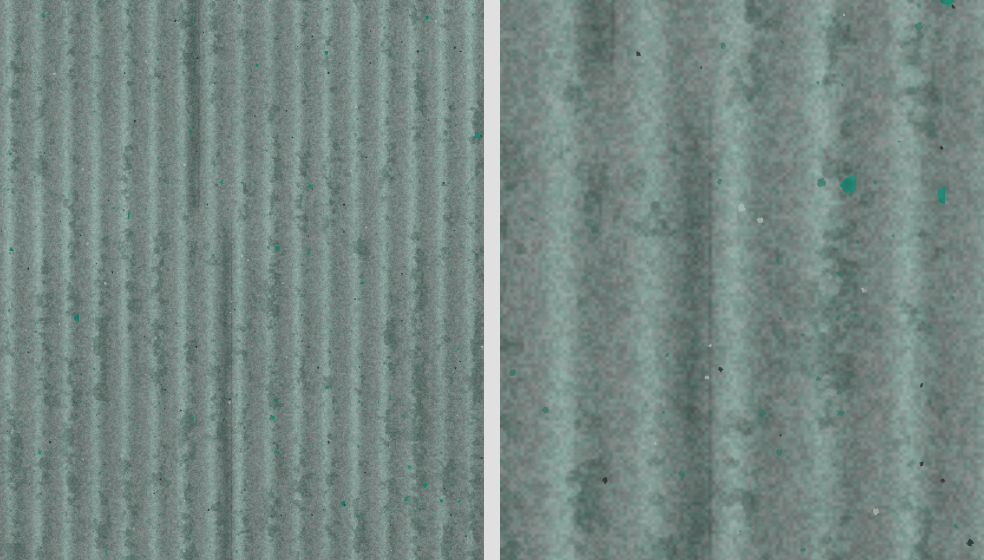
Left, the full canvas; right, a detail of the centre.
Reproduce this texture procedurally as a Shadertoy shader.

```glsl
// Weathered corrugated metal sheet: grey-green vertical ridges with grime, stains and teal paint flecks
#define RIDGES 16.81
#define CREST_X 0.0185
#define LAP_Y 0.72
#define GRAIN 0.15
#define GRIME 0.62
#define VALLEY vec3(0.425, 0.485, 0.468)
#define CREST vec3(0.555, 0.660, 0.630)
#define GREY vec3(0.515, 0.555, 0.545)
#define DIRT vec3(0.315, 0.395, 0.370)
#define TEAL vec3(0.100, 0.490, 0.410)

const float TAU = 6.28319;

float hash(vec2 p) {
    vec3 q = fract(vec3(p.xyx) * 0.1031);
    q += dot(q, q.yzx + 33.33);
    return fract((q.x + q.y) * q.z);
}

float noise(vec2 p) {
    vec2 i = floor(p), f = fract(p);
    f = f * f * (3.0 - 2.0 * f);
    return mix(mix(hash(i), hash(i + vec2(1, 0)), f.x),
               mix(hash(i + vec2(0, 1)), hash(i + vec2(1, 1)), f.x), f.y);
}

float fbm(vec2 p) {
    float sum = 0.0, amp = 0.5;
    for (int i = 0; i < 4; i++) {
        sum += amp * noise(p);
        p = p * 2.03 + 17.1;
        amp *= 0.5;
    }
    return sum / 0.9375;
}

// Ragged dots, at most one per grid cell; chance is the share of filled cells
float flecks(vec2 p, float freq, float chance, float seed) {
    vec2 g = p * freq + seed, cell = floor(g);
    vec2 centre = 0.3 + 0.4 * vec2(hash(cell + 3.7), hash(cell + 9.2));
    float radius = mix(0.07, 0.22, pow(hash(cell + 5.1), 2.0));
    float d = length(fract(g) - centre) - radius;
    d += 0.14 * (noise(g * 9.0) - 0.5);
    float edge = 0.8 * freq / iResolution.x;
    return step(hash(cell + 1.3), chance) * (1.0 - smoothstep(-edge, edge, d));
}

// Soft vertical stain centred on x
float stain(vec2 p, float x, float width) {
    float d = (p.x - x + 0.006 * (noise(vec2(x * 90.0, p.y * 14.0)) - 0.5)) / width;
    return exp(-d * d) * (0.45 + 0.75 * fbm(p * vec2(60.0, 22.0)));
}

void mainImage(out vec4 fragColor, in vec2 fragCoord) {
    vec2 p = fragCoord / iResolution.x;

    // Ridge profile: narrow lit crest, green shade on its right, grey on its left
    float bend = 0.0022 * (noise(vec2(p.x * 12.0, p.y * 2.0)) - 0.5);
    float angle = TAU * RIDGES * (p.x - CREST_X + bend);
    float lit = 0.5 + 0.5 * cos(angle);
    float rightSide = 0.5 + 0.5 * sin(angle);
    float strength = mix(0.65, 1.0, noise(vec2(p.x * RIDGES, p.y * 3.0)));
    vec3 col = mix(VALLEY, CREST, strength * (0.4 * lit + 0.6 * pow(lit, 3.0)));
    col = mix(col, GREY, 0.55 * (1.0 - rightSide) * (1.0 - 0.6 * lit));

    // Broad tone drift; the lower sheet is more worn
    float wear = 1.0 - smoothstep(LAP_Y - 0.12, LAP_Y + 0.08, p.y + 0.08 * noise(p * 9.0));
    col *= 0.97 + 0.10 * (fbm(p * vec2(5.0, 3.0)) - 0.5) + 0.02 * (1.0 - wear);

    // Grime clumps gather in the shaded flank
    float clump = 0.55 * fbm(p * 75.0) + 0.45 * fbm(p * vec2(24.0, 11.0) + 40.0);
    float threshold = 0.61 - 0.08 * rightSide - 0.04 * wear;
    float grime = smoothstep(threshold, threshold + 0.12, clump);
    col = mix(col, DIRT, GRIME * grime * (0.35 + 0.65 * rightSide));

    // One dark run above the lap, another below it
    float above = smoothstep(LAP_Y - 0.02, LAP_Y + 0.03, p.y);
    float below = 1.0 - smoothstep(LAP_Y - 0.09, LAP_Y + 0.01, p.y);
    float run = above * stain(p, 0.401, 0.012) + below * stain(p, 0.467, 0.010);
    col = mix(col, DIRT * 0.92, min(0.75 * run, 0.8));

    // Thin seam lines beside the runs
    float seam = above * exp(-pow((p.x - 0.411) / 0.0016, 2.0))
               + below * exp(-pow((p.x - 0.478) / 0.0016, 2.0));
    col *= 1.0 - 0.13 * seam;

    // Fine grain with a slight green tint
    float grain = 0.6 * noise(p * 410.0) + 0.4 * noise(p * 190.0 + 70.0) - 0.5;
    float tint = noise(p * 240.0 + 31.0) - 0.5;
    col += GRAIN * grain + 0.05 * tint * vec3(-0.8, 0.5, 0.3);

    // Paint flecks, dark pits and pale chips
    float flank = 0.35 + 0.65 * rightSide;
    float small = flecks(p, 75.0, 0.07 * flank, 11.0);
    float large = flecks(p, 29.0, 0.045 * flank, 53.0);
    col = mix(col, mix(TEAL, DIRT, 0.4), 0.65 * small);
    col = mix(col, TEAL * (0.9 + 0.3 * noise(p * 220.0)), 0.9 * large);
    col = mix(col, vec3(0.14, 0.18, 0.17), 0.8 * flecks(p, 92.0, 0.009, 87.0));
    col = mix(col, vec3(0.72, 0.76, 0.73), 0.7 * flecks(p, 85.0, 0.005, 131.0));

    fragColor = vec4(clamp(col, 0.0, 1.0), 1.0);
}
```
